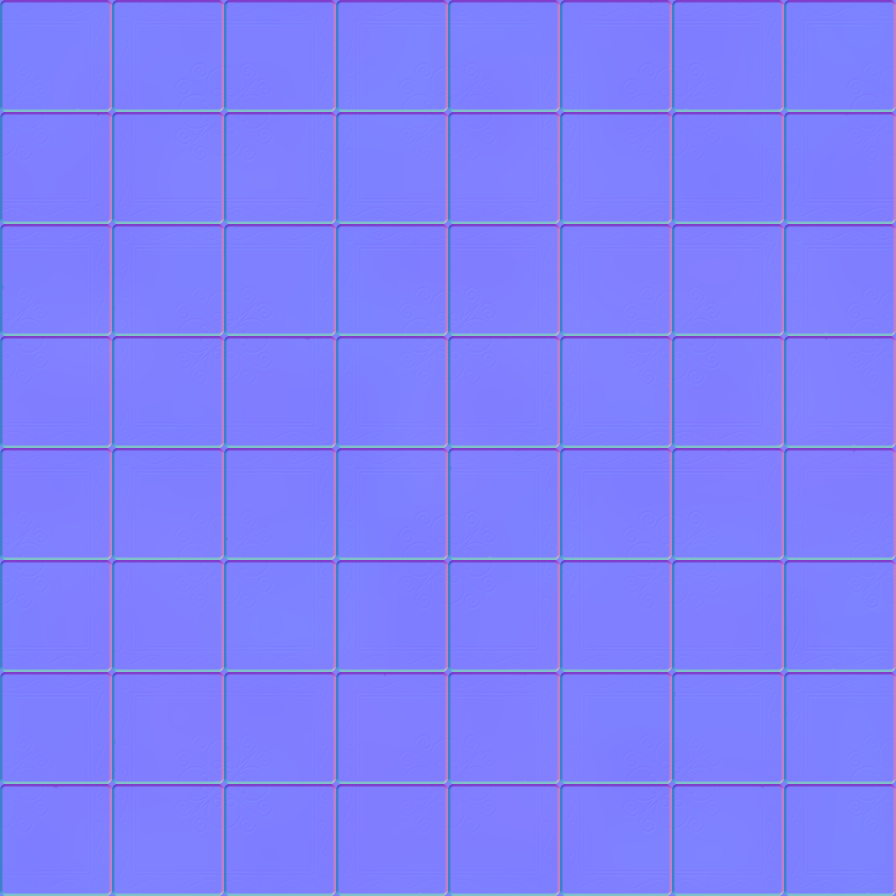
Write a WebGL 1 fragment shader that draws this texture map.

```glsl
precision highp float;

uniform vec2 u_resolution;

const float TILES = 8.0;           // tiles across and down (even)
const float CORNER_RADIUS = 0.05;  // lengths below are in tile widths
const float BEVEL_INNER = 0.010;
const float BEVEL_OUTER = 0.033;
const float BEVEL_TILT = 0.52;
const float BEVEL_DEPTH = 0.42;    // loss of normal z on the bevel
const float CHIP_GROWTH = 0.4;
const float LINE_WIDTH = 0.013;
const float ORNAMENT_TILT = 0.055;
const float BAND_WIDTH = 0.22;
const float WAVE_TILT = 0.055;
const float TAU = 6.2831853;

float hash(vec2 p) {
  return fract(sin(dot(p, vec2(127.1, 311.7))) * 43758.5453);
}

// Value noise that wraps after a whole number of cells
float noise(vec2 uv, float period) {
  vec2 p = uv * period;
  vec2 i = floor(p);
  vec2 f = fract(p);
  f = f * f * (3.0 - 2.0 * f);
  vec2 a = mod(i, period);
  vec2 b = mod(i + 1.0, period);
  return mix(mix(hash(a), hash(vec2(b.x, a.y)), f.x),
             mix(hash(vec2(a.x, b.y)), hash(b), f.x), f.y);
}

float engrave(float dist) {
  return 1.0 - smoothstep(0.0, LINE_WIDTH, abs(dist));
}

float spiral(vec2 p, float radius, float spacing) {
  float r = length(p);
  float turn = fract(r / spacing - atan(p.y, p.x + 1e-5) / TAU);
  float mask = 1.0 - smoothstep(radius - 0.01, radius + 0.01, r);
  return engrave((turn - 0.5) * spacing) * mask;
}

// Scrolls around the point where four tiles meet
float medallion(vec2 m) {
  vec2 s = vec2(max(m.x, m.y), min(m.x, m.y));
  float along = (s.x + s.y) * 0.7071;
  float across = (s.x - s.y) * 0.7071;
  float stemMask = smoothstep(0.06, 0.12, along) * (1.0 - smoothstep(0.36, 0.42, along));
  float stem = engrave(across - 0.10 * (0.42 - along)) * stemMask;
  float scallop = engrave(length(s - vec2(0.25, 0.0)) - 0.15) * smoothstep(0.12, 0.18, s.x);
  float curl = spiral(s - vec2(0.36, 0.21), 0.085, 0.045);
  float bud = engrave(length(s - vec2(0.17, 0.06)) - 0.035);
  return max(max(stem, scallop), max(curl, bud));
}

// Leaf scroll between rules, framing each block of two by two tiles
float band(vec2 m) {
  float depth = 1.0 - max(m.x, m.y);
  float along = min(m.x, m.y);
  float rules = max(engrave(depth - BAND_WIDTH), engrave(depth - BAND_WIDTH + 0.032));
  float vine = engrave(depth - 0.105 - 0.04 * sin(along * TAU * 2.0));
  float side = mod(floor(along * 4.0), 2.0) * 2.0 - 1.0;
  vec2 leaf = vec2((fract(along * 4.0) - 0.5) * 0.25, depth - 0.105 - side * 0.022);
  float curl = spiral(leaf, 0.05, 0.036);
  float mask = smoothstep(0.02, 0.04, depth);
  return max(rules, 0.7 * max(vine, curl) * mask);
}

// Mirrored pattern with a period of two tiles
float ornament(vec2 g) {
  vec2 m = abs(mod(g + vec2(1.0, 0.0), 2.0) - 1.0);
  return max(medallion(m), band(m));
}

void main() {
  vec2 uv = gl_FragCoord.xy / u_resolution;
  vec2 g = uv * TILES;
  float pixel = TILES / min(u_resolution.x, u_resolution.y);

  // Gentle waviness of the glaze
  vec2 wave = vec2(noise(uv, 10.0), noise(uv + 0.37, 12.0)) - 0.5;
  vec3 normal = vec3(wave * WAVE_TILT, 1.0);

  // Faint relief, partly worn away
  float e = max(0.007, 0.5 * pixel);
  vec2 slope = vec2(ornament(g + vec2(e, 0.0)) - ornament(g - vec2(e, 0.0)),
                    ornament(g + vec2(0.0, e)) - ornament(g - vec2(0.0, e)));
  float worn = mix(0.4, 1.0, noise(uv, 16.0));
  normal.xy -= slope * LINE_WIDTH / (2.0 * e) * ORNAMENT_TILT * worn;

  // Bevelled tile edge falling into the joint
  vec2 c = fract(g) - 0.5;
  vec2 q = abs(c) - 0.5 + CORNER_RADIUS;
  float inside = CORNER_RADIUS - length(max(q, 0.0)) - min(max(q.x, q.y), 0.0);
  vec2 outward = sign(c) * normalize(max(q, 0.0) + 1e-5);
  float chip = smoothstep(0.86, 0.98, noise(uv, 128.0));
  float bevel = 1.0 - smoothstep(BEVEL_INNER, BEVEL_OUTER * (1.0 + CHIP_GROWTH * chip), inside);
  bevel *= smoothstep(-0.5 * pixel, 0.5 * pixel, inside);
  normal = mix(normal, vec3(outward * BEVEL_TILT, 1.0 - BEVEL_DEPTH), bevel);

  // Green points down the canvas
  normal.y = -normal.y;
  gl_FragColor = vec4(normal * 0.5 + 0.5, 1.0);
}
```
